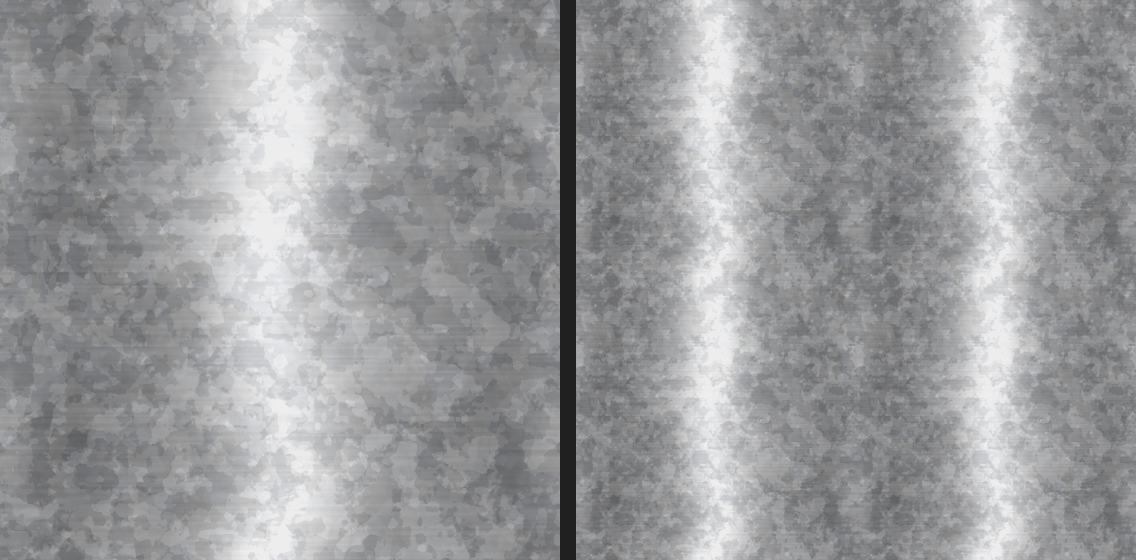
Left: one tile. Right: repeated 2 by 2.
Reproduce this texture procedurally as a three.js fragment shader.

```glsl
varying vec2 vUv;

#define BASE_GREY 0.485
#define SHEEN 0.22
#define SHEEN_WIDTH 0.11
#define GLOW 0.17
#define GLOW_WIDTH 0.27
#define EDGE_LIGHT 0.08
#define PATCH_CONTRAST 0.062
#define SHARD_CONTRAST 0.075
#define BRUSH_CONTRAST 0.06
#define BLUE_TINT 0.022

vec2 hash2(vec2 p) {
  vec3 q = fract(p.xyx * vec3(0.1031, 0.1030, 0.0973));
  q += dot(q, q.yzx + 33.33);
  return fract((q.xx + q.yz) * q.zy);
}

// Value noise that wraps after a whole number of cells
float noise(vec2 uv, vec2 cells, float seed) {
  vec2 p = uv * cells;
  vec2 i = floor(p);
  vec2 f = p - i;
  f = f * f * (3.0 - 2.0 * f);
  vec2 a = mod(i, cells) + seed;
  vec2 b = mod(i + 1.0, cells) + seed;
  return mix(mix(hash2(a).x, hash2(vec2(b.x, a.y)).x, f.x),
             mix(hash2(vec2(a.x, b.y)).x, hash2(b).x, f.x), f.y);
}

float fbm(vec2 uv, float cells, float seed) {
  float sum = 0.0;
  float total = 0.0;
  float amp = 1.0;
  for (int i = 0; i < 4; i++) {
    sum += amp * noise(uv, vec2(cells), seed);
    total += amp;
    amp *= 0.6;
    cells *= 2.0;
    seed += 31.0;
  }
  return sum / total;
}

// Angular crystal cells: two random values per cell, blended at the borders
vec2 shards(vec2 uv, float cells, float seed) {
  vec2 p = uv * cells;
  vec2 home = floor(p);
  float near = 9.0;
  float next = 9.0;
  vec2 nearId = vec2(0.0);
  vec2 nextId = vec2(0.0);
  for (int y = -1; y <= 1; y++) {
    for (int x = -1; x <= 1; x++) {
      vec2 cell = home + vec2(float(x), float(y));
      vec2 id = mod(cell, cells) + seed;
      float d = length(cell + hash2(id) - p);
      if (d < near) {
        next = near;
        nextId = nearId;
        near = d;
        nearId = id;
      } else if (d < next) {
        next = d;
        nextId = id;
      }
    }
  }
  float inside = 0.5 + 0.5 * smoothstep(0.0, 0.09, next - near);
  return mix(hash2(nextId + 211.0), hash2(nearId + 211.0), inside);
}

// Vertical bands of reflected light, mirrored about the centre
float reflection(float x) {
  float d = abs(x - 0.5);
  float sheen = d / SHEEN_WIDTH;
  float glow = d / GLOW_WIDTH;
  float rim = (0.5 - d) / 0.07;
  return BASE_GREY + SHEEN * exp(-sheen * sheen)
    + GLOW * exp(-glow * glow) + EDGE_LIGHT * exp(-rim * rim);
}

void main() {
  vec2 uv = vUv;

  // Uneven light
  float cloud = noise(uv, vec2(5.0), 7.0) - 0.5;
  float cluster = noise(uv, vec2(9.0), 57.0) - 0.5;
  float wobble = noise(uv, vec2(4.0, 7.0), 83.0) - 0.5;
  float grey = reflection(uv.x + 0.05 * wobble * sin(3.14159 * uv.x));
  grey += 0.05 * cloud + 0.03 * cluster;

  // Crystals at three sizes
  vec2 large = shards(uv, 26.0, 11.0);
  vec2 medium = shards(uv, 43.0, 131.0);
  vec2 small = shards(uv, 74.0, 271.0);
  float facets = 0.45 * (large.x - 0.5) + 0.4 * (medium.x - 0.5) + 0.3 * (small.x - 0.5);
  grey += SHARD_CONTRAST * facets;

  // Ragged light and dark patches that partly follow the crystals
  float lightField = fbm(uv, 22.0, 19.0) - 0.54 + 0.16 * (large.y - 0.5) + 0.22 * cluster;
  float darkField = fbm(uv, 28.0, 347.0) - 0.55 + 0.18 * (medium.y - 0.5) - 0.2 * cloud;
  float lightPatch = smoothstep(-0.025, 0.025, lightField);
  float darkPatch = smoothstep(-0.025, 0.025, darkField);
  grey += PATCH_CONTRAST * (lightPatch - 0.4) - 0.8 * PATCH_CONTRAST * (darkPatch - 0.35);

  // A few bright flecks
  grey += 0.05 * smoothstep(0.93, 0.97, small.y);

  // Fine horizontal brushing
  float brush = 0.6 * noise(uv, vec2(5.0, 256.0), 401.0)
    + 0.4 * noise(uv, vec2(11.0, 170.0), 503.0) - 0.5;
  grey += BRUSH_CONTRAST * brush;

  // Cool grey, bluer in some crystals
  float blue = BLUE_TINT * (0.25 + 0.6 * darkPatch * medium.x + 0.3 * (large.y - 0.5));
  vec3 color = vec3(grey) + blue * vec3(-0.4, -0.1, 0.7);
  gl_FragColor = vec4(clamp(color, 0.0, 0.93), 1.0);
}
```
